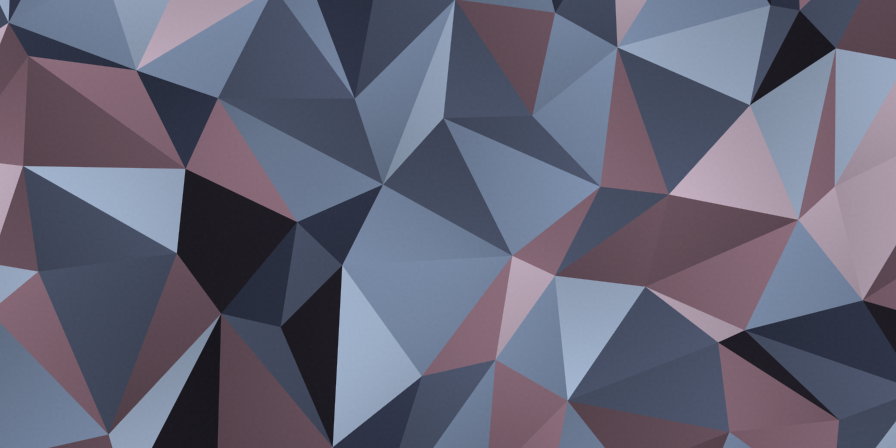
Write a Shadertoy shader that draws this background.

```glsl
const float CELL = 0.23;          // mean vertex spacing, in canvas heights
const float JITTER = 0.84;        // vertex scatter, in cells
const float TILT = 0.42;          // lattice rotation in radians
const float SHEAR = 0.28;         // lattice slant
const float FACET_RAMP = 0.13;    // light slope inside a facet
const float FACET_VARIATION = 0.12;
const float LIGHT_SCALE = 2.2;    // broad uneven lighting
const float LIGHT_AMOUNT = 0.10;
const float GRAIN_SCALE = 130.0;
const float GRAIN_AMOUNT = 0.012;
const float EDGE_PIXELS = 1.2;

const int COLOURS = 8;
const vec3 PALETTE[COLOURS] = vec3[COLOURS](
    vec3(0.43, 0.49, 0.59),   // slate blue
    vec3(0.11, 0.10, 0.13),   // charcoal
    vec3(0.69, 0.62, 0.68),   // pale pink
    vec3(0.27, 0.30, 0.38),   // steel
    vec3(0.49, 0.38, 0.43),   // mauve
    vec3(0.17, 0.19, 0.26),   // navy
    vec3(0.56, 0.62, 0.71),   // pale blue
    vec3(0.37, 0.29, 0.33));  // plum
const float SHARE[COLOURS] = float[COLOURS](
    0.17, 0.08, 0.11, 0.17, 0.14, 0.11, 0.08, 0.14);

vec2 hash2(vec2 p) {
    vec3 q = fract(p.xyx * vec3(0.1031, 0.1030, 0.0973));
    q += dot(q, q.yzx + 33.33);
    return fract((q.xx + q.yz) * q.zy);
}

float gradientNoise(vec2 p) {
    vec2 i = floor(p), f = p - i;
    vec2 u = f * f * f * (f * (f * 6.0 - 15.0) + 10.0);
    vec4 n;
    for (int k = 0; k < 4; k++) {
        vec2 corner = vec2(k & 1, k >> 1);
        n[k] = dot(hash2(i + corner + 71.0) * 2.0 - 1.0, f - corner);
    }
    return mix(mix(n.x, n.y, u.x), mix(n.z, n.w, u.x), u.y);
}

float cross2(vec2 a, vec2 b) { return a.x * b.y - a.y * b.x; }

float area(vec2 a, vec2 b, vec2 c) { return cross2(b - a, c - a); }

// Distance to the line through a and b, positive on its left
float lineDistance(vec2 p, vec2 a, vec2 b) {
    return cross2(b - a, p - a) / max(length(b - a), 1e-4);
}

vec3 pickColour(float u) {
    float total = 0.0;
    for (int i = 0; i < COLOURS; i++) {
        total += SHARE[i];
        if (u < total) return PALETTE[i];
    }
    return PALETTE[COLOURS - 1];
}

vec2 vertex(vec2 id, mat2 toCanvas) {
    return toCanvas * (id + (hash2(id + 37.0) - 0.5) * JITTER);
}

// Premultiplied facet colour, with its coverage in alpha
vec4 facet(vec2 p, vec2 a, vec2 b, vec2 c, vec2 id, float side, float pixel) {
    float d = min(lineDistance(p, a, b),
              min(lineDistance(p, b, c), lineDistance(p, c, a)));
    float cover = clamp(0.5 + d / pixel, 0.0, 1.0);
    if (cover <= 0.0) return vec4(0.0);

    // Low-discrepancy choice keeps shares even and neighbours distinct
    vec2 h = hash2(id * 2.0 + side * 53.0 + 11.0);
    float u = fract(dot(id, vec2(0.7549, 0.5698)) + side * 0.38 + h.x * 0.3);

    float angle = 6.2832 * h.y;
    vec2 slope = vec2(cos(angle), sin(angle));
    float ramp = dot(slope, p - (a + b + c) / 3.0) / CELL;
    float light = 1.0 + FACET_RAMP * clamp(ramp, -1.2, 1.2)
                + FACET_VARIATION * (fract(h.x * 7.3 + h.y) - 0.5);
    return vec4(pickColour(u) * light, 1.0) * cover;
}

void mainImage(out vec4 fragColor, in vec2 fragCoord) {
    vec2 p = fragCoord / iResolution.y;
    float pixel = EDGE_PIXELS / iResolution.y;

    float c = cos(TILT), s = sin(TILT);
    mat2 toCanvas = CELL * mat2(c, s, -s, c) * mat2(1.0, 0.0, SHEAR, 1.0);
    vec2 home = floor(inverse(toCanvas) * p);

    // Split each scattered quad into two facets
    vec4 sum = vec4(0.0);
    for (int y = -1; y <= 1; y++)
    for (int x = -1; x <= 1; x++) {
        vec2 id = home + vec2(x, y);
        vec2 v0 = vertex(id, toCanvas);
        vec2 v1 = vertex(id + vec2(1, 0), toCanvas);
        vec2 v2 = vertex(id + vec2(1, 1), toCanvas);
        vec2 v3 = vertex(id + vec2(0, 1), toCanvas);

        // The diagonal must leave both facets unfolded
        float rising = min(area(v0, v1, v2), area(v0, v2, v3));
        float falling = min(area(v0, v1, v3), area(v1, v2, v3));
        if (rising > falling * mix(0.4, 2.0, hash2(id + 5.0).x)) {
            sum += facet(p, v0, v1, v2, id, 0.0, pixel);
            sum += facet(p, v0, v2, v3, id, 1.0, pixel);
        } else {
            sum += facet(p, v0, v1, v3, id, 0.0, pixel);
            sum += facet(p, v1, v2, v3, id, 1.0, pixel);
        }
    }
    vec3 colour = sum.rgb / max(sum.a, 1e-4);

    // Uneven light and fine grain
    colour *= 1.0 + LIGHT_AMOUNT * gradientNoise(p * LIGHT_SCALE);
    colour += GRAIN_AMOUNT * gradientNoise(p * GRAIN_SCALE);
    fragColor = vec4(clamp(colour, 0.0, 1.0), 1.0);
}
```
